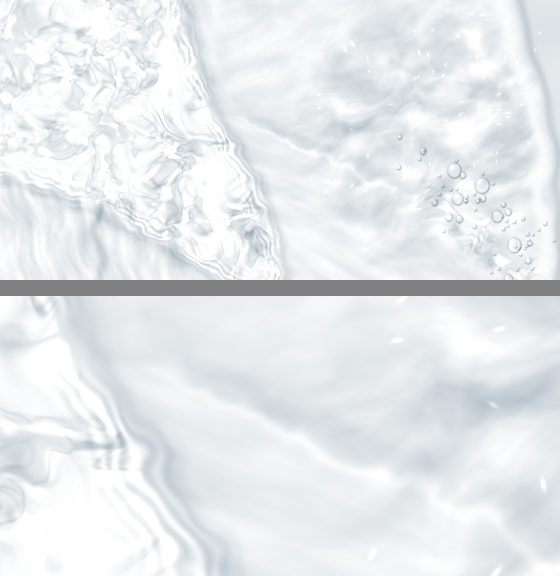
Top, the full canvas; bottom, a detail of the centre.
Reproduce this texture procedurally as a WebGL 1 fragment shader.

```glsl
precision highp float;
// Clear splashing water on white: a foamy splash at the left, a calm streaked
// pool, turbid water and bubbles at the right. Each layer yields a shade
// (0 = white, 1 = grey) from warped gradient noise; shades blend by soft masks.
uniform vec2 u_resolution;

const vec3 GREY_DROP = vec3(0.18, 0.15, 0.13);

float hash(float n) { return fract(sin(n * 91.345) * 47453.5); }

vec2 hash2(vec2 p) {
  vec2 k = vec2(dot(p, vec2(127.1, 311.7)), dot(p, vec2(269.5, 183.3)));
  return 2.0 * fract(sin(k) * 43758.5) - 1.0;
}

float noise(vec2 p) {
  vec2 i = floor(p), f = fract(p);
  vec2 u = f * f * f * (f * (f * 6.0 - 15.0) + 10.0);
  vec2 e = vec2(0.0, 1.0);
  float low = mix(dot(hash2(i), f), dot(hash2(i + e.yx), f - e.yx), u.x);
  float high = mix(dot(hash2(i + e), f - e), dot(hash2(i + 1.0), f - 1.0), u.x);
  return mix(low, high, u.y);
}

float fbm(vec2 p) {
  float sum = 0.0, amp = 1.0;
  for (int i = 0; i < 4; i++) {
    sum += amp * noise(p);
    p = mat2(1.6, 1.2, -1.2, 1.6) * p + 7.3;
    amp *= 0.5;
  }
  return sum;
}

vec2 warp(vec2 p, float freq, float amount) {
  return p + amount * vec2(noise(p * freq + 3.1), noise(p * freq + 17.7));
}

// Coordinates along and across a direction at angle a
vec2 align(vec2 p, float a) { return mat2(cos(a), -sin(a), sin(a), cos(a)) * p; }

// Soft line along the zero of v
float crest(float v, float width) { return exp(-v * v / (width * width)); }

// Signed depth inside the left splash, positive inside
float splashDepth(vec2 p) {
  float right = 0.64 + 0.36 * smoothstep(0.0, 1.05, 1.0 - p.y);
  float bottom = 0.39 - 0.25 * p.x - 0.28 * p.x * p.x;
  float wobble = 0.04 * noise(p * 9.0) + 0.02 * noise(p * 24.0);
  return min(right - p.x, 0.9 * (p.y - bottom)) + wobble;
}

// Glassy lumps with dark rims, pockets, fine curling filaments and glints
float splashShade(vec2 p) {
  vec2 q = warp(warp(p, 5.0, 0.09), 14.0, 0.04);
  float body = fbm(q * 7.0);
  float lumps = smoothstep(-0.1, 0.5, body);
  float pockets = smoothstep(0.15, 0.5, noise(q * 16.0 + 9.0));
  float patchy = smoothstep(-0.25, 0.25, noise(p * 6.0 + 31.0));
  float lines = crest(noise(q * 13.0 + 5.0), 0.06) + crest(noise(q * 27.0), 0.1);
  float grain = fbm(q * 34.0 + 11.0);
  float glints = smoothstep(0.05, 0.3, noise(q * 21.0 + 40.0));
  float shade = 0.02 + 0.6 * lumps + 0.75 * pockets + 0.5 * lines * patchy;
  return shade + 0.45 * crest(body - 0.12, 0.04) + 0.6 * grain * patchy - 0.75 * glints;
}

float poolShade(vec2 p) {
  vec2 q = warp(p, 3.0, 0.06);
  float falling = fbm(align(q, -0.45) * vec2(4.0, 20.0));
  float rising = fbm(align(q, 0.4) * vec2(7.0, 15.0) + 20.0);
  float streaks = mix(falling, rising, smoothstep(0.5, 0.75, p.y));
  return 0.32 + 0.5 * streaks + 0.3 * noise(p * 3.0);
}

float rippleShade(vec2 p) {
  vec2 q = warp(p, 6.0, 0.05);
  float steep = fbm(vec2(q.x * 19.0 + q.y * 5.0, q.y * 6.0));
  return 0.38 + 0.95 * steep + 0.8 * crest(p.x - 0.36 + 0.05 * noise(p * 8.0), 0.014);
}

float turbidShade(vec2 p) {
  vec2 q = warp(warp(p, 4.0, 0.1), 12.0, 0.03);
  float mottle = fbm(align(q, 0.3) * vec2(6.0, 10.0) + 4.0);
  float hollow = crest(length((p - vec2(1.42, 0.65)) * vec2(1.0, 1.4)), 0.06);
  return 0.56 + 1.5 * mottle + 0.6 * hollow;
}

// Thin dark rims with a small glint, and white flecks above them
float addBubbles(vec2 p, float shade, float px) {
  for (int i = 0; i < 60; i++) {
    float n = float(i) + 1.0;
    vec2 scatter = vec2(hash(n + 50.0), hash(n + 90.0)) - 0.5;
    vec2 centre = mix(vec2(1.4, 0.5), vec2(1.9, 0.06), sqrt(hash(n))) + 0.22 * scatter;
    float radius = mix(0.004, 0.03, pow(hash(n + 130.0), 7.0));
    vec2 d = (p - centre) * vec2(1.0, 0.9);
    float lit = 0.5 + 0.5 * dot(d, vec2(0.6, -0.8)) / radius;
    shade += mix(0.5, 1.4, clamp(lit, 0.0, 1.0)) * crest(length(d) - radius, 0.0018 + 0.4 * px);
    shade -= 0.8 * crest(length(d - radius * vec2(-0.4, 0.5)), radius * 0.2 + px);
    vec2 fleck = align(p - vec2(1.5, 0.6) - scatter.yx * vec2(0.9, 0.7), 6.0 * scatter.x);
    shade -= 0.9 * crest(length(fleck * vec2(0.4, 1.0)), 0.002 + 0.1 * radius);
  }
  return shade;
}

void main() {
  float px = 1.0 / u_resolution.y;
  vec2 p = gl_FragCoord.xy * px;

  // Calm pool, ripples at the lower left, turbid water at the right
  float shade = mix(rippleShade(p), poolShade(p), smoothstep(0.6, 0.9, p.x));
  float reach = length((p - vec2(1.58, 0.54)) * vec2(0.9, 1.0));
  shade = mix(shade, turbidShade(p), 1.0 - smoothstep(0.25, 0.65, reach));

  // Thin pale diagonal crest under a soft shadow
  float diagonal = p.y - 0.61 + 0.46 * (p.x - 0.78) + 0.07 * fbm(p * 6.0);
  float span = smoothstep(0.75, 0.95, p.x) * (1.0 - smoothstep(1.4, 1.7, p.x));
  shade += span * (0.4 * crest(diagonal - 0.04, 0.03) - 0.35 * crest(diagonal, 0.012));

  // Left splash with a cast shadow and fine rim lines
  float depth = splashDepth(p), foam = splashShade(p);
  shade += 0.6 * crest(depth + 0.035, 0.022);
  shade = mix(shade, foam, smoothstep(-0.006, 0.006, depth));
  float rimLines = sin(depth * 280.0 + 9.0 * noise(p * 12.0));
  shade += 0.55 * rimLines * crest(depth - 0.01, 0.04) * smoothstep(-0.3, 0.2, noise(p * 9.0));

  // Foam trail at the lower right
  float trail = abs(p.y - 0.36 + 0.7 * (p.x - 1.42)) + 0.12 * noise(p * 8.0 + 12.0);
  float trailMask = (1.0 - smoothstep(0.02, 0.12, trail)) * smoothstep(1.3, 1.55, p.x);
  shade = mix(shade, foam + 0.1, 0.9 * trailMask);

  // White ridge and grey lee at the right edge
  float ridge = p.x - 1.96 + 0.14 * smoothstep(0.4, 1.05, p.y) + 0.04 * noise(p * 7.0);
  shade = mix(shade, 0.6 + 0.3 * noise(p * 5.0), smoothstep(-0.01, 0.03, ridge));
  shade = mix(shade, 0.04, 0.85 * crest(ridge + 0.025, 0.03));
  shade += 0.6 * crest(ridge - 0.035, 0.016);

  shade = addBubbles(p, shade, px);
  gl_FragColor = vec4(1.0 - GREY_DROP * clamp(shade, 0.0, 2.5), 1.0);
}
```
